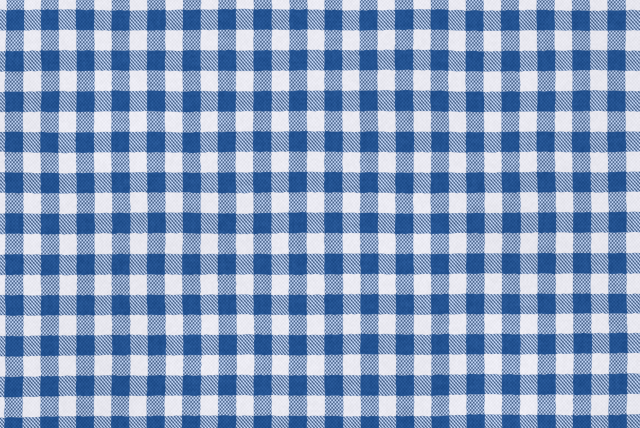
Give the GLSL for this pattern, as a Shadertoy shader.

```glsl
const float PI = 3.14159265;
const vec2 REPEATS = vec2(18.08, 10.51);
const vec2 PHASE = vec2(0.165, 0.246);
const vec2 BAND_WIDTH = vec2(0.51, 0.50);
const float THREADS = 22.0;

const vec3 WHITE = vec3(0.915, 0.915, 0.945);
const vec3 DEEP_BLUE = vec3(0.10, 0.28, 0.52);
const vec3 BLUE = vec3(0.17, 0.36, 0.61);
const vec3 MIXED_DARK = vec3(0.34, 0.44, 0.59);
const vec3 MIXED_LIGHT = vec3(0.70, 0.78, 0.91);

float hash(vec2 p) {
    vec3 q = fract(vec3(p.xyx) * 0.1031);
    q += dot(q, q.yzx + 33.33);
    return fract((q.x + q.y) * q.z);
}

float valueNoise(vec2 p) {
    vec2 cell = floor(p), f = fract(p);
    f = f * f * (3.0 - 2.0 * f);
    float low = mix(hash(cell), hash(cell + vec2(1, 0)), f.x);
    float high = mix(hash(cell + vec2(0, 1)), hash(cell + vec2(1, 1)), f.x);
    return mix(low, high, f.y);
}

float stripe(float x, float width, float softness) {
    float d = abs(fract(x - 0.5 * width + 0.5) - 0.5) - 0.5 * width;
    return 1.0 - smoothstep(-softness, softness, d);
}

// Slight skew and slack of the cloth, in repeats
vec2 clothCoords(vec2 uv) {
    vec2 cloth = uv * REPEATS - PHASE;
    cloth.x -= 0.07 * (uv.x - 0.35) * uv.y;
    cloth.y += 0.07 * uv.x * uv.y;
    vec2 slack = vec2(valueNoise(cloth * 0.6), valueNoise(cloth * 0.6 + 31.0));
    return cloth + 0.04 * (slack - 0.5);
}

// Over-under thread pattern from -1 to 1; twill leans it into diagonal lines
float weave(vec2 thread, float twill) {
    float falling = cos(PI * (thread.x - thread.y));
    float rising = cos(PI * (thread.x + thread.y));
    return mix(0.5 * (falling - rising), 0.75 * falling - 0.25 * rising, twill);
}

void mainImage(out vec4 fragColor, in vec2 fragCoord) {
    vec2 uv = fragCoord / iResolution.xy;
    uv.y = 1.0 - uv.y;
    vec2 cloth = clothCoords(uv);
    vec2 pixel = REPEATS / iResolution.xy;
    vec2 thread = cloth * THREADS;

    // Dyed bands with edges that waver by a fraction of a thread
    vec2 waver = vec2(valueNoise(thread.yx * vec2(0.5, 0.05)),
                      valueNoise(thread * vec2(0.5, 0.05) + 17.0)) - 0.5;
    vec2 softness = max(0.75 * pixel, vec2(0.015));
    vec2 edge = cloth + 0.025 * waver;
    float warp = stripe(edge.x, BAND_WIDTH.x, softness.x);
    float weft = stripe(edge.y, BAND_WIDTH.y, softness.y);

    // Weave fades out when threads become finer than pixels
    vec2 visible = 1.0 - smoothstep(0.85, 1.2, pixel * THREADS);
    float relief = weave(thread, weft * (1.0 - warp)) * visible.x * visible.y;
    float slub = valueNoise(thread * vec2(0.12, 0.9)) + valueNoise(thread * vec2(0.9, 0.12) + 53.0) - 1.0;
    float grain = valueNoise(thread * 0.8 + 91.0) - 0.5;

    // Colours by crossing: undyed, single dyed thread, both dyed
    vec3 undyed = WHITE + 0.022 * relief + 0.025 * grain;
    vec3 mixed = mix(MIXED_DARK, MIXED_LIGHT, 0.52 + 0.75 * relief + 0.12 * slub);
    vec3 dyed = mix(DEEP_BLUE, BLUE, 0.52 + 0.45 * relief + 0.4 * grain + 0.25 * slub);
    vec3 color = mix(mix(undyed, mixed, warp), mix(mixed, dyed, warp), weft);

    // Faint uneven light over the cloth
    color *= 0.985 + 0.03 * valueNoise(cloth * 0.35 + 7.0);
    fragColor = vec4(clamp(color, 0.0, 1.0), 1.0);
}
```
